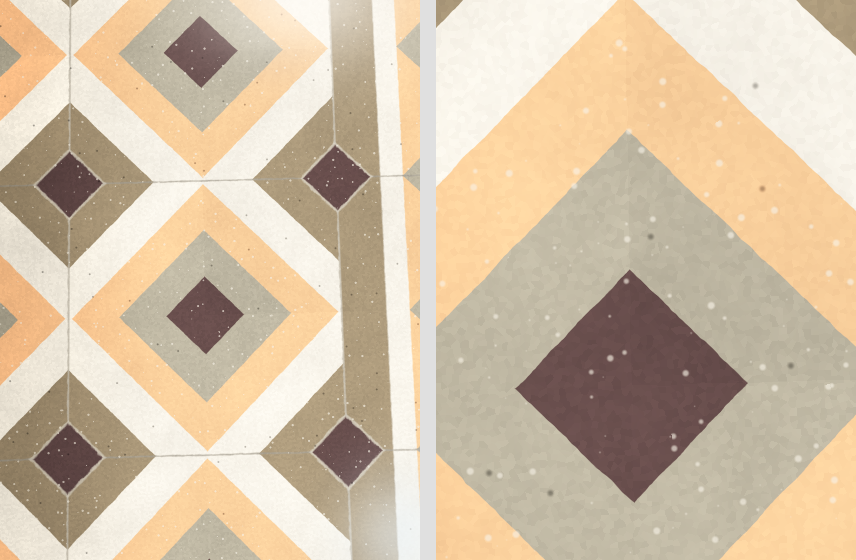
Left: the whole. Right: its middle third, enlarged.
Give the GLSL for this pattern, as a WebGL 1 fragment shader.

```glsl
precision highp float;
uniform vec2 u_resolution;

#define CREAM vec3(0.93, 0.90, 0.84)
#define PEACH vec3(0.95, 0.72, 0.51)
#define SAGE  vec3(0.64, 0.61, 0.53)
#define OLIVE vec3(0.57, 0.50, 0.39)
#define PLUM  vec3(0.32, 0.235, 0.23)
#define GROUT vec3(0.70, 0.67, 0.61)
#define CORNER_SIZE 0.127
#define STRIP_WIDTH 0.165
#define BORDER_START 0.25
#define GROUT_WIDTH 0.0035
#define GRAIN 0.09
#define EXPOSURE 0.36

float hash(vec2 p) {
  return fract(sin(dot(p, vec2(127.1, 311.7))) * 43758.5);
}

// Cellular noise: distance to the nearest point, and that point's random value
vec2 cellular(vec2 p) {
  vec2 cell = floor(p), nearest = vec2(9.0, 0.0);
  for (int j = -1; j <= 1; j++) {
    for (int i = -1; i <= 1; i++) {
      vec2 n = cell + vec2(float(i), float(j));
      float d = length(n + vec2(hash(n), hash(n + 37.2)) - p);
      if (d < nearest.x) nearest = vec2(d, hash(n + 71.9));
    }
  }
  return nearest;
}

// Layered sines, roughly -1 to 1
float blotch(vec2 p) {
  float sum = 0.0, amp = 0.5;
  for (int i = 0; i < 4; i++) {
    p = mat2(0.8, 0.6, -0.6, 0.8) * p * 1.9 + 1.7;
    sum += amp * sin(p.x + 1.3 * sin(p.y)) * cos(p.y * 0.9);
    amp *= 0.6;
  }
  return sum;
}

// Floor position to tile units, seen in slight perspective
vec2 toTile(vec2 p) {
  float u = (p.x - 0.1675 + 0.0055 * p.y) / (0.6163 + 0.0455 * p.y);
  float t = p.y + 0.026 * (p.x - 0.486) - 0.4306;
  return vec2(u, t / (0.6276 + 0.0387 * t));
}

float cover(float inside, float aa) {
  return smoothstep(-aa, aa, inside);
}

// Nested diamonds with olive corners
vec3 diamondTile(vec2 q, float aa) {
  vec2 c = abs(fract(q) - 0.5);
  float d = c.x + c.y;
  vec3 col = mix(OLIVE, CREAM, cover(0.685 - d, aa));
  col = mix(col, PEACH, cover(0.488 - d, aa));
  col = mix(col, SAGE, cover(0.315 - d, aa));
  return mix(col, PLUM, cover(0.142 - d, aa));
}

// Side strip, then a border of smaller diamonds
vec3 borderTile(vec2 q, float aa) {
  float s = q.x - 1.0;
  float halfRow = abs(fract(q.y * 2.0 + 0.5) - 0.5) * 0.5;
  vec3 col = mix(OLIVE, CREAM, cover(s - STRIP_WIDTH, aa));
  col = mix(col, PEACH, cover(s - BORDER_START, aa));
  return mix(col, SAGE, cover(s - BORDER_START - halfRow, aa));
}

void main() {
  vec2 p = vec2(gl_FragCoord.x, u_resolution.y - gl_FragCoord.y) / u_resolution.x;
  float aa = 1.5 / u_resolution.x;
  float stain = blotch(p * 9.0), rough = blotch(p * 65.0);
  vec2 q = toTile(p) + 0.0016 * vec2(rough, blotch(p * 45.0 + 8.0));

  // Cement inlay, with a small tone change for every quarter tile
  vec3 col = mix(diamondTile(q, aa), borderTile(q, aa), cover(q.x - 1.0, aa));
  col *= 0.975 + 0.05 * hash(floor(q * 2.0) + 5.0);

  // Joints between tiles, broken by wear
  vec2 joint = abs(q - floor(q + 0.5));
  float corner = joint.x + joint.y;
  float width = GROUT_WIDTH * (1.0 + 0.45 * rough);
  float outside = cover(corner - CORNER_SIZE, aa);
  col = mix(col, GROUT, 0.85 * outside * cover(width - joint.x, aa));
  col = mix(col, GROUT * 0.8, 0.8 * outside * cover(width * 0.8 - joint.y, aa));
  float stripEdge = abs(q.x - 1.0 - STRIP_WIDTH);
  col = mix(col, GROUT, 0.4 * cover(0.002 - stripEdge, aa));

  // Plum corner pieces with a crust of pale mortar
  col = mix(col, PLUM, 1.0 - outside);
  float crust = 0.0065 + 0.005 * rough - abs(corner - CORNER_SIZE - 0.003);
  col = mix(col, GROUT * 1.1, 0.75 * cover(crust, aa * 1.5));

  // Stains, grain and pale chips
  vec2 grain = cellular(p * 190.0), chip = cellular(p * 48.0);
  col *= 1.0 + 0.04 * stain + GRAIN * (grain.y - 0.5) * (1.2 - col.r * 0.7);
  float chipSize = 0.13 * smoothstep(0.55, 1.0, chip.y);
  col = mix(col, CREAM, 0.55 * cover(chipSize - chip.x, 0.06) * step(0.55, chip.y));
  vec2 pit = cellular(p * 23.0 + 4.0);
  col *= 1.0 - 0.35 * step(0.88, pit.y) * cover(0.05 - pit.x, 0.04);

  // Daylight from the right, and sheen near the top and lower right
  float light = 1.0 + EXPOSURE * smoothstep(0.0, 0.45, p.x);
  col = 1.0 - pow(1.0 - clamp(col, 0.0, 1.0), vec3(light));
  vec2 top = (p - vec2(0.73, -0.02)) / vec2(0.24, 0.17);
  vec2 low = (p - vec2(0.95, 1.28)) / vec2(0.13, 0.15);
  col = mix(col, vec3(1.0, 0.99, 0.97), 0.65 * exp(-dot(top, top)));
  col = mix(col, vec3(0.91, 0.94, 0.96), 0.6 * exp(-dot(low, low)));
  gl_FragColor = vec4(col, 1.0);
}
```
